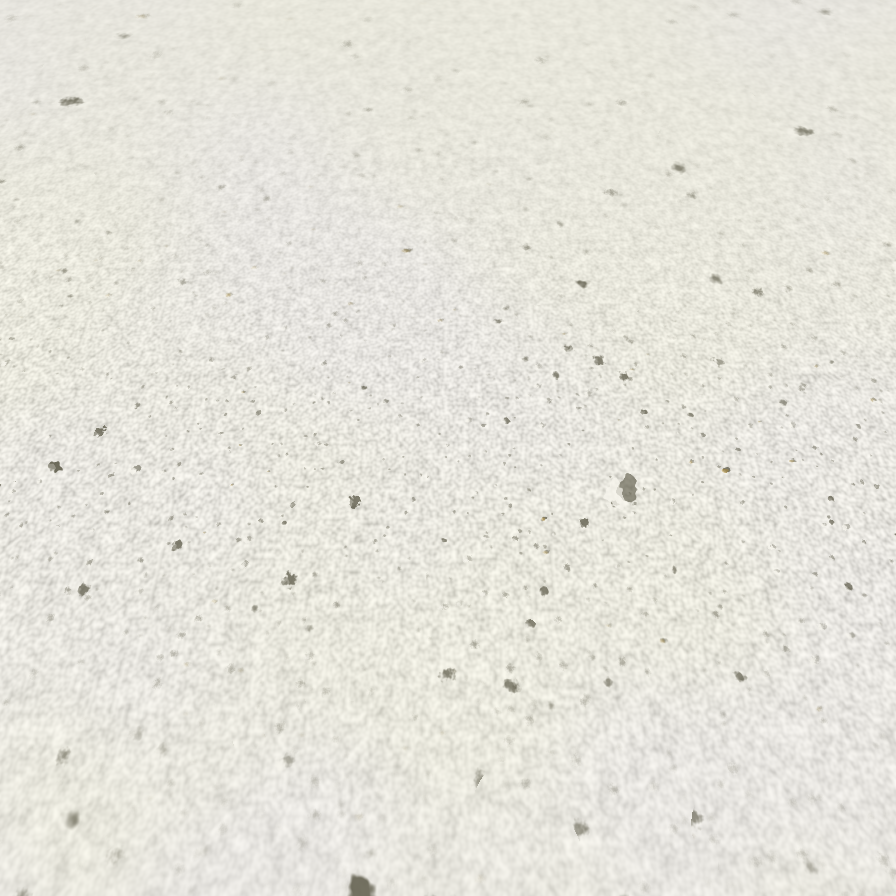
Reproduce this texture procedurally as a WebGL 1 fragment shader.

```glsl
precision highp float;
// Pale mineral dust on a receding surface, sharp only in a narrow focus band.

uniform vec2 u_resolution;

const vec3 WARM_DUST = vec3(0.906, 0.901, 0.858);
const vec3 COOL_DUST = vec3(0.912, 0.904, 0.886);
const vec3 LIT_FACE  = vec3(0.970, 0.962, 0.930);
const vec3 SHADOW    = vec3(0.340, 0.330, 0.260);
const vec3 OCHRE     = vec3(0.700, 0.560, 0.220);

const float FOCUS_HEIGHT = 0.47;   // height of the sharpest line
const float FOCUS_DEPTH  = 0.05;   // half width of the sharp band
const float DEFOCUS      = 0.012;  // blur gained per unit of distance
const float MIN_BLUR     = 0.0009;
const float TILT         = 0.75;   // strength of the perspective
const float GRAIN_FREQ   = 230.0;
const float GRAIN_GAIN   = 0.125;
const vec2  SHADOW_DIR   = vec2(0.85, 0.50);

vec3 hash3(vec2 p) {
  vec3 q = fract(p.xyx * vec3(0.1031, 0.1030, 0.0973));
  q += dot(q, q.yxz + 33.33);
  return fract((q.xxy + q.yzz) * q.zyx);
}

float cornerSlope(vec2 cell, vec2 offset) {
  float angle = 6.2832 * hash3(cell).x;
  return dot(vec2(cos(angle), sin(angle)), offset);
}

float gradientNoise(vec2 p) {
  vec2 i = floor(p), f = fract(p);
  vec2 u = f * f * f * (f * (f * 6.0 - 15.0) + 10.0);
  vec2 e = vec2(1.0, 0.0);
  return mix(mix(cornerSlope(i, f), cornerSlope(i + e, f - e), u.x),
             mix(cornerSlope(i + e.yx, f - e.yx), cornerSlope(i + 1.0, f - 1.0), u.x), u.y);
}

// Octaves fade as the blur grows past their wavelength.
float dustGrain(vec2 p, float blur) {
  float sum = 0.0, freq = GRAIN_FREQ, gain = 1.0;
  for (int i = 0; i < 4; i++) {
    float span = freq * blur;
    sum += gain * exp(-span * span * 0.8) * gradientNoise(p * freq + float(i) * 17.3);
    freq *= 0.53;
    gain *= 0.62;
  }
  return sum;
}

float softDisc(float dist, float radius, float blur) {
  float spread = radius * radius / (radius * radius + 0.5 * blur * blur);
  return spread * (1.0 - smoothstep(radius - blur, radius + blur, dist));
}

// Scattered crumbs: x = shadow, y = lit face, z = ochre stain.
vec3 crumbs(vec2 p, float cells, float density, float maxRadius, float blur, float seed) {
  vec3 cover = vec3(0.0);
  vec2 home = floor(p * cells);
  float ragged = gradientNoise(p * 0.9 / maxRadius + seed)
               + 0.6 * gradientNoise(p * 2.3 / maxRadius + seed);
  for (int y = -1; y <= 1; y++) {
    for (int x = -1; x <= 1; x++) {
      vec2 cell = home + vec2(float(x), float(y));
      vec3 place = hash3(cell + seed);
      vec3 kind = hash3(cell + seed + 71.7);
      float radius = maxRadius * mix(0.4, 1.0, kind.x * kind.x);
      vec2 q = p - (cell + place.xy) / cells;
      q.y *= mix(0.9, 1.5, kind.z);
      float rough = ragged * radius * 0.9;
      float present = step(place.z, density);
      float bright = smoothstep(0.60, 0.85, kind.y);
      float shade = softDisc(length(q - SHADOW_DIR * radius * 0.8) + rough, radius, blur);
      float face = softDisc(length(q + SHADOW_DIR * radius * 0.5) - rough, radius, blur);
      float stain = step(0.95, kind.z) * softDisc(length(q) + rough, radius * 0.8, blur);
      cover = max(cover, present * vec3(shade * mix(1.0, 0.65, bright),
                                       face * mix(0.35, 1.0, bright), stain));
    }
  }
  return cover;
}

vec3 layCrumbs(vec3 base, vec3 cover, float depth) {
  base = mix(base, SHADOW, cover.x * depth);
  base = mix(base, LIT_FACE, cover.y * 0.85);
  return mix(base, OCHRE, cover.z * depth * 0.7);
}

void main() {
  vec2 uv = gl_FragCoord.xy / u_resolution.y;

  // Surface coordinates in perspective, and the lens blur.
  float zoom = 1.0 / (1.0 + TILT * (FOCUS_HEIGHT - uv.y));
  vec2 p = vec2((uv.x - 0.5) * zoom + 3.0, zoom / TILT);
  float away = abs(uv.y - FOCUS_HEIGHT + 0.06 * (uv.x - 0.5));
  float blur = (MIN_BLUR + DEFOCUS * max(away - FOCUS_DEPTH, 0.0)) * zoom;

  // Broad tint and fine powder.
  float tint = gradientNoise(uv * 2.3 + 4.0) + 0.5 * gradientNoise(uv * 5.0);
  vec3 color = mix(COOL_DUST, WARM_DUST, smoothstep(-0.45, 0.35, tint + 0.35 * (uv.y - 0.5)));
  color *= 1.0 + 0.018 * tint;
  float grain = dustGrain(p, blur);
  color += GRAIN_GAIN * (grain - 0.35 * grain * grain);

  // Specks gather in loose drifts; larger crumbs are rare.
  float drift = 1.0 + 1.3 * gradientNoise(p * 6.0 + 9.0);
  color = layCrumbs(color, crumbs(p, 75.0, 0.22 * drift, 0.0030, blur, 11.0), 0.50);
  color = layCrumbs(color, crumbs(p, 24.0, 0.20 * drift, 0.0062, blur, 37.0), 0.75);
  color = layCrumbs(color, crumbs(p, 7.0, 0.14, 0.0145, blur, 59.0), 0.85);

  gl_FragColor = vec4(clamp(color, 0.0, 1.0), 1.0);
}
```
